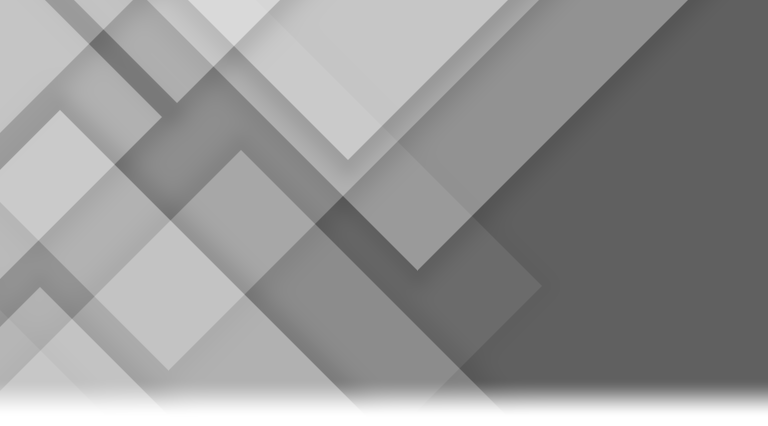
This background is drawn by a WebGL 2 fragment shader. Its source:

```glsl
#version 300 es
precision highp float;

#define BASE_GREY 0.378
#define SHADOW_WIDTH 0.024
#define SHADOW_STRENGTH 0.36
#define FADE_START 0.062
#define FADE_END 0.010
#define TIP_RIGHT 0.0
#define TIP_UP 1.0
#define TIP_DOWN -1.0

uniform vec2 u_resolution;
out vec4 fragColor;

const int SHEET_COUNT = 11;

// Each sheet: tip position in canvas widths, tip direction, opacity
const vec4 SHEETS[SHEET_COUNT] = vec4[](
    vec4(0.7057, 0.1823, TIP_RIGHT, 0.07),
    vec4(0.5436, 0.2025, TIP_DOWN, 0.315),
    vec4(0.2194, 0.0723, TIP_DOWN, 0.235),
    vec4(0.4531, 0.3464, TIP_DOWN, 0.31),
    vec4(0.3138, 0.3594, TIP_UP, 0.22),
    vec4(0.2109, 0.4023, TIP_RIGHT, 0.31),
    vec4(0.2305, 0.4206, TIP_DOWN, 0.29),
    vec4(0.2161, 0.5977, TIP_RIGHT, 0.25),
    vec4(0.0781, 0.4115, TIP_UP, 0.32),
    vec4(0.0521, 0.1810, TIP_UP, 0.24),
    vec4(-0.0260, 0.1770, TIP_UP, 0.05)
);

// Signed distance to a right-angled wedge standing on its diagonal
float wedgeDistance(vec2 p, vec2 tip, float direction) {
    vec2 d = p - tip;
    vec2 diagonal = vec2(d.x - d.y, d.x + d.y) * inversesqrt(2.0);
    vec2 side = vec2(direction > 0.5 ? -1.0 : 1.0,
                     direction < -0.5 ? -1.0 : 1.0);
    vec2 q = diagonal * side;
    return length(max(q, 0.0)) + min(max(q.x, q.y), 0.0);
}

// Darken softly outside the sheet, then lay translucent white inside it
float addSheet(float grey, float dist, float opacity) {
    float coverage = clamp(0.5 - dist * u_resolution.x, 0.0, 1.0);
    float reach = max(dist, 0.0) / SHADOW_WIDTH;
    float shadow = SHADOW_STRENGTH * opacity * exp(-reach * reach);
    grey *= 1.0 - shadow * (1.0 - coverage);
    return mix(grey, 1.0, opacity * coverage);
}

void main() {
    vec2 p = gl_FragCoord.xy / u_resolution.x;
    float grey = BASE_GREY;

    for (int i = 0; i < SHEET_COUNT; i++) {
        vec4 sheet = SHEETS[i];
        grey = addSheet(grey, wedgeDistance(p, sheet.xy, sheet.z), sheet.w);
    }

    // White mist along the lower edge
    float mist = 1.0 - smoothstep(FADE_END, FADE_START, p.y);
    fragColor = vec4(vec3(mix(grey, 1.0, mist)), 1.0);
}
```
